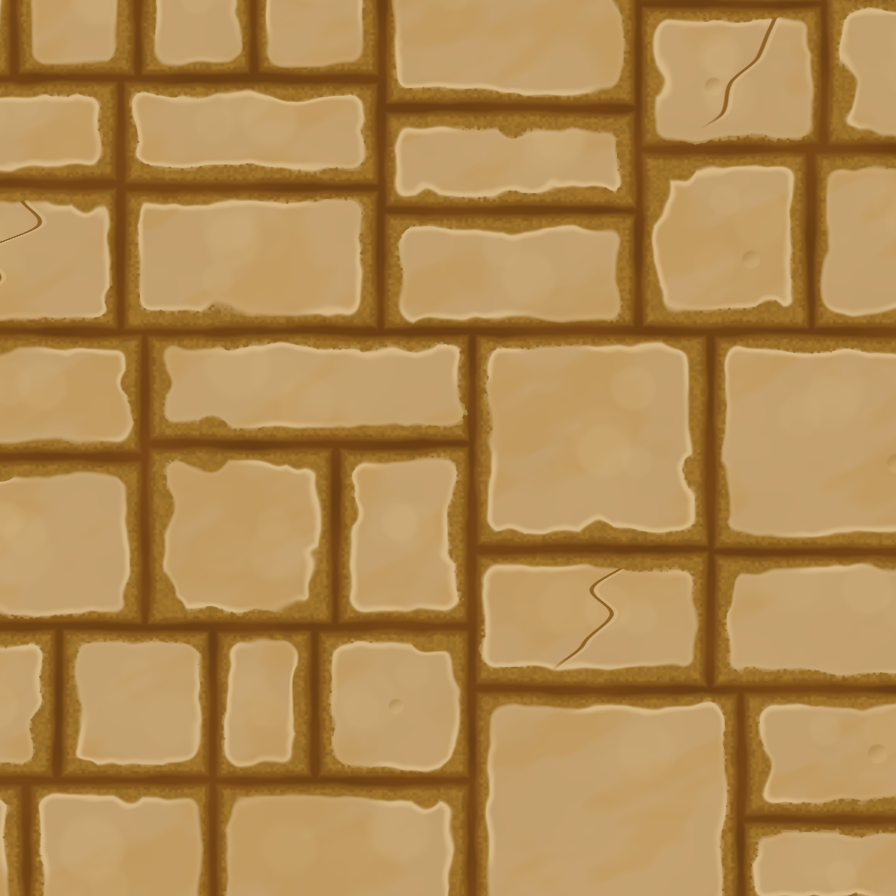
This texture is drawn by a Shadertoy shader. Its source:

```glsl
float hash1(float n) { return fract(sin(n * 12.9898 + 4.1) * 4375.8545); }

vec2 hash2(float n) { return vec2(hash1(n + 0.13), hash1(n + 0.57)); }

float hash21(vec2 p) {
    vec3 q = fract(p.xyx * 0.1031);
    q += dot(q, q.yzx + 33.33);
    return fract((q.x + q.y) * q.z);
}

float noise(vec2 p) {
    vec2 i = floor(p), f = fract(p);
    f = f * f * (3.0 - 2.0 * f);
    return mix(mix(hash21(i), hash21(i + vec2(1, 0)), f.x),
               mix(hash21(i + vec2(0, 1)), hash21(i + vec2(1, 1)), f.x), f.y);
}

float fbm(vec2 p) {
    return 0.55 * noise(p) + 0.3 * noise(p * 2.1 + 7.3) + 0.15 * noise(p * 4.3 + 3.1);
}

float roundBox(vec2 p, vec2 halfSize, float r) {
    vec2 q = abs(p) - halfSize + r;
    return length(max(q, 0.0)) + min(max(q.x, q.y), 0.0) - r;
}

// Splits the wall again and again; returns the block around p as (lo, hi)
vec4 findBlock(vec2 p, out float id) {
    vec2 lo = vec2(-0.13, -0.09), hi = vec2(1.1, 1.14);
    id = 1.0;
    for (int i = 0; i < 8; i++) {
        vec2 size = hi - lo;
        if (size.x * size.y < mix(0.035, 0.1, hash1(id + 0.3))) break;
        vec2 axis = size.x > size.y * mix(1.05, 1.7, hash1(id + 0.7)) ? vec2(1, 0) : vec2(0, 1);
        vec2 cut = mix(lo, hi, mix(0.38, 0.62, hash1(id)));
        float side = step(dot(cut, axis), dot(p, axis));
        lo = mix(lo, cut, axis * side);
        hi = mix(hi, cut, axis * (1.0 - side));
        id = id * 2.0 + side;
    }
    return vec4(lo, hi);
}

// Painted stone face: warm brush patches and pale round dabs
vec3 paintFace(vec2 p, vec2 lo, vec2 hi, float id) {
    vec3 col = vec3(0.76, 0.625, 0.425);
    vec2 stroke = mat2(0.9, -0.43, 0.43, 0.9) * p * vec2(9, 19) + id * 3.7;
    col = mix(col, vec3(0.755, 0.6, 0.365), 0.8 * smoothstep(0.46, 0.66, fbm(stroke)));
    col += 0.02 * (fbm(p * 12.0 + id) - 0.5);
    for (float i = 0.0; i < 4.0; i++) {
        vec2 at = mix(lo, hi, 0.28 + 0.44 * hash2(id * 5.0 + i) + vec2(0, 0.08));
        float r = mix(0.018, 0.04, hash1(id + i * 3.1));
        float dab = 1.0 - smoothstep(0.75, 1.1, length(p - at) / r);
        col = mix(col, vec3(0.82, 0.7, 0.5), dab * 0.28 * hash1(id * 2.0 + i));
    }
    return col;
}

void mainImage(out vec4 fragColor, in vec2 fragCoord) {
    vec2 p = fragCoord / iResolution.y;
    vec3 dark = vec3(0.44, 0.26, 0.08), brown = vec3(0.53, 0.35, 0.11);
    vec3 ochre = vec3(0.61, 0.44, 0.16), tan_ = vec3(0.67, 0.52, 0.28);
    vec3 cream = vec3(0.85, 0.73, 0.53);

    vec2 bent = p + 0.003 * (vec2(noise(p * 14.0), noise(p * 14.0 + 40.0)) - 0.5);
    float id;
    vec4 block = findBlock(bent, id);
    vec2 lo = block.xy, hi = block.zw;

    // Joints, dark in the middle and grainy ochre beside the stones
    vec2 gap = min(bent - lo, hi - bent);
    float joint = min(gap.x, gap.y) + 0.005 * (fbm(p * 32.0) - 0.5);
    float grain = noise(p * 290.0) - 0.5;
    vec3 col = mix(dark * (0.92 + 0.16 * noise(p * 18.0)), brown, smoothstep(0.002, 0.008, joint));
    col = mix(col, ochre, smoothstep(0.007, 0.014, joint + 0.003 * grain));
    col *= 1.0 + 0.13 * grain * smoothstep(0.006, 0.014, joint);

    // Worn outline with wobble, chips and a grainy border
    vec2 a = lo + 0.012 + 0.009 * hash2(id + 2.0);
    vec2 b = hi - 0.012 - 0.009 * hash2(id + 5.0);
    float edge = -roundBox(bent - 0.5 * (a + b), 0.5 * (b - a), 0.017);
    edge += 0.018 * (fbm(p * 19.0 + id * 7.0) - 0.5);
    edge -= 0.045 * max(0.0, noise(p * 21.0 + id * 11.0) - 0.72);
    float rough = smoothstep(0.45, 0.65, noise(p * 11.0 + id));
    float cover = smoothstep(-0.001, 0.002, edge + 0.006 * grain * rough);

    // Face and its lit rim
    vec3 face = mix(tan_, paintFace(p, lo, hi, id), smoothstep(0.0, 0.005, edge));
    float rim = smoothstep(0.001, 0.004, edge) * (1.0 - smoothstep(0.004, 0.011, edge));
    face = mix(face, cream, rim * (0.15 + 0.75 * smoothstep(0.3, 0.65, noise(p * 13.0 + id * 2.0))));

    // Round pit with a shaded upper side and a lit lower side
    vec2 pit = (p - mix(lo, hi, 0.3 + 0.4 * hash2(id + 8.0))) / mix(0.008, 0.014, hash1(id + 9.0));
    float hasPit = step(hash1(id + 6.2), 0.45);
    float hollow = 1.0 - smoothstep(0.75, 1.05, length(pit));
    float lit = smoothstep(-0.8, 0.8, dot(pit, vec2(0.5, -0.85)));
    face = mix(face, mix(tan_, cream, lit), hasPit * hollow * mix(0.6, 0.3, lit));

    // Jagged crack across a few stones
    vec2 c = p - 0.5 * (lo + hi);
    float bend = c.x - 0.5 * c.y - 0.05 * (noise(vec2(p.y * 32.0, id)) - 0.5);
    float hasCrack = step(0.82, hash1(id + 4.4)) * smoothstep(-0.06, -0.04, c.y);
    float lip = 1.0 - smoothstep(0.001, 0.004, abs(bend - 0.005));
    float crack = 1.0 - smoothstep(0.001, 0.0035, abs(bend));
    face = mix(face, cream, 0.5 * lip * hasCrack);
    face = mix(face, brown, 0.9 * crack * hasCrack);

    fragColor = vec4(mix(col, face, cover), 1.0);
}
```
